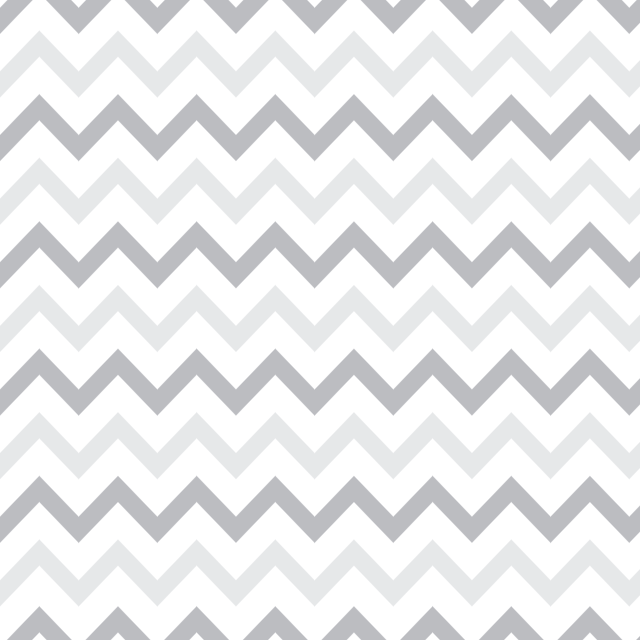
Reproduce this pattern procedurally as a Shadertoy shader.

```glsl
// Horizontal chevron stripes on white, alternating pale and mid grey.
// A triangle wave bends the vertical axis, which is then repeated into rows;
// each stripe is a band of constant height around its row centre.

const vec3 PAPER = vec3(1.0);
const vec3 PALE_GREY = vec3(0.902, 0.908, 0.914);
const vec3 MID_GREY = vec3(0.736, 0.740, 0.758);

const float WAVE_LENGTH = 0.1229;   // peak to peak
const float WAVE_DEPTH = 0.0638;    // peak to valley
const float ROW_STEP = 0.0994;      // stripe to stripe
const float STRIPE_HEIGHT = 0.0409; // measured vertically
const float FIRST_PEAK = 0.0477;    // top of the first pale stripe, from the upper edge
const float LAST_ROW = 9.0;
const float LAST_ROW_DROP = 0.0050; // the lowest stripe sits slightly low

// 0 at a peak, 1 at a valley; x = 0 is a valley.
float triangleWave(float x, float wavelength) {
    return abs(2.0 * fract(x / wavelength) - 1.0);
}

// Coverage of a sloped band, smoothed over one pixel across its edge.
float bandCoverage(float offset, float height, float slope, float pixel) {
    float edgeDistance = (abs(offset) - 0.5 * height) * inversesqrt(1.0 + slope * slope);
    return 1.0 - smoothstep(-0.75 * pixel, 0.75 * pixel, edgeDistance);
}

// Even rows are pale, odd rows are mid grey.
vec3 rowColour(float row) {
    return mix(PALE_GREY, MID_GREY, mod(row, 2.0));
}

void mainImage(out vec4 fragColor, in vec2 fragCoord) {
    float pixel = 1.0 / iResolution.y;
    vec2 position = fragCoord * pixel;

    // Straighten the zigzag, measuring downward from the first stripe's centre
    float depth = 1.0 - position.y - FIRST_PEAK - 0.5 * STRIPE_HEIGHT;
    depth -= WAVE_DEPTH * triangleWave(position.x, WAVE_LENGTH);

    // Nearest row and the offset from its centre
    float row = floor(depth / ROW_STEP + 0.5);
    float offset = depth - row * ROW_STEP;
    offset -= LAST_ROW_DROP * step(LAST_ROW - 0.5, row);

    float slope = 2.0 * WAVE_DEPTH / WAVE_LENGTH;
    float stripe = bandCoverage(offset, STRIPE_HEIGHT, slope, pixel);
    fragColor = vec4(mix(PAPER, rowColour(row), stripe), 1.0);
}
```
